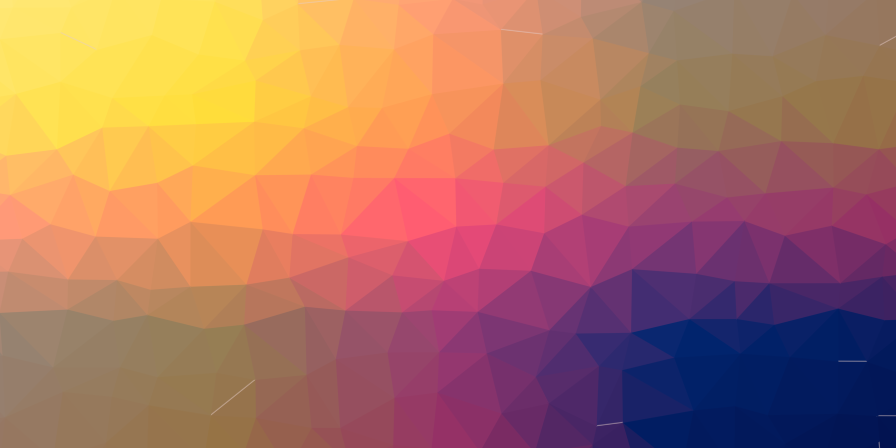
Give the GLSL for this background, as a WebGL 1 fragment shader.

```glsl
precision highp float;
uniform vec2 u_resolution;

#define PALE_YELLOW vec3(1.0, 0.91, 0.47)
#define YELLOW vec3(1.0, 0.87, 0.22)
#define PINK vec3(1.0, 0.31, 0.47)
#define NAVY vec3(0.001, 0.15, 0.44)
#define DEEP_NAVY vec3(0.01, 0.07, 0.31)
#define CELL vec2(0.107, 0.102)
#define ORIGIN vec2(0.027, -0.023)
#define JITTER 0.58
#define WAVE 0.13
#define TONE_NOISE 0.025
#define SEAM_SHARE 0.012
#define BLEND_POWER vec3(1.3, 0.9, 1.0)

vec2 hash2(vec2 p) {
  vec2 q = vec2(dot(p, vec2(127.1, 311.7)), dot(p, vec2(269.5, 183.3)));
  return fract(sin(q) * 43758.5453);
}

// Jittered grid vertex, with rows bent by two gentle sines
vec2 vertexAt(vec2 id) {
  vec2 offset = (hash2(id) - 0.5) * JITTER;
  offset.y += WAVE * (sin(id.x * 0.8 + id.y * 0.7) + 0.5 * sin(id.x * 1.7 - id.y));
  return ORIGIN + (id + offset) * CELL;
}

// Five-stop ramp, kept in the blending space
vec3 ramp(float t) {
  float s = clamp(t, 0.0, 1.0) * 4.0;
  vec3 c = mix(pow(PALE_YELLOW, BLEND_POWER), pow(YELLOW, BLEND_POWER), min(s, 1.0));
  c = mix(c, pow(PINK, BLEND_POWER), clamp(s - 1.0, 0.0, 1.0));
  c = mix(c, pow(NAVY, BLEND_POWER), clamp(s - 2.0, 0.0, 1.0));
  return mix(c, pow(DEEP_NAVY, BLEND_POWER), clamp(s - 3.0, 0.0, 1.0));
}

// Average of a horizontal and a vertical ramp
vec3 gradientAt(vec2 uv) {
  vec3 blend = 0.5 * (ramp(uv.x) + ramp(1.0 - uv.y));
  return pow(blend, 1.0 / BLEND_POWER);
}

// Signed distance to the line a-b, positive on its left
float edgeDistance(vec2 p, vec2 a, vec2 b) {
  vec2 e = b - a;
  vec2 d = p - a;
  return (e.x * d.y - e.y * d.x) / length(e);
}

// Flat coloured triangle, premultiplied by its coverage
vec4 facet(vec2 p, vec2 a, vec2 b, vec2 c, float aspect, float pixel) {
  float first = edgeDistance(p, a, b);
  float inside = min(first, min(edgeDistance(p, b, c), edgeDistance(p, c, a)));
  float cover = smoothstep(-pixel, pixel, inside);
  if (cover <= 0.0) return vec4(0.0);
  vec2 center = (a + b + c) / 3.0;
  vec2 rnd = hash2(floor(center * 500.0));
  vec2 uv = center / vec2(aspect, 1.0) + (rnd.x - 0.5) * TONE_NOISE;
  vec3 color = gradientAt(uv);
  // Rare pale hairline along one edge
  float seam = step(rnd.y, SEAM_SHARE) * (1.0 - smoothstep(0.0, 0.004, abs(first)));
  color = mix(color, vec3(0.9, 0.8, 0.78), seam * 0.6);
  return vec4(color, 1.0) * cover;
}

void main() {
  vec2 p = gl_FragCoord.xy / u_resolution.y;
  float aspect = u_resolution.x / u_resolution.y;
  float pixel = 0.7 / u_resolution.y;
  vec2 base = floor((p - ORIGIN) / CELL);
  vec4 sum = vec4(0.0);

  // Split each nearby quad along its shorter diagonal
  for (int j = -1; j <= 1; j++) {
    for (int i = -1; i <= 1; i++) {
      vec2 id = base + vec2(float(i), float(j));
      vec2 a = vertexAt(id);
      vec2 b = vertexAt(id + vec2(1.0, 0.0));
      vec2 c = vertexAt(id + vec2(1.0, 1.0));
      vec2 d = vertexAt(id + vec2(0.0, 1.0));
      if (distance(a, c) < distance(b, d)) {
        sum += facet(p, a, b, c, aspect, pixel);
        sum += facet(p, a, c, d, aspect, pixel);
      } else {
        sum += facet(p, a, b, d, aspect, pixel);
        sum += facet(p, b, c, d, aspect, pixel);
      }
    }
  }
  gl_FragColor = vec4(sum.rgb / max(sum.a, 0.001), 1.0);
}
```
